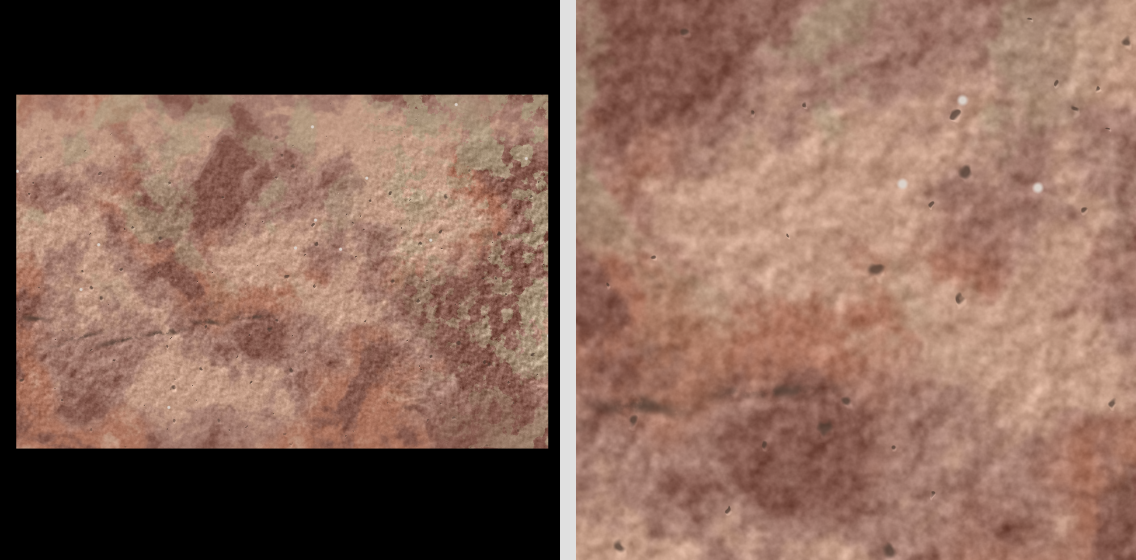
Left, the full canvas; right, a detail of the centre.
Reproduce this texture procedurally as a WebGL 1 fragment shader.

```glsl
precision highp float;
uniform vec2 u_resolution;

#define PANEL_MIN vec2(0.029, 0.199)
#define PANEL_MAX vec2(0.979, 0.831)
#define STAIN_SCALE 9.0
#define STAIN_CONTRAST 1.5
#define GRAIN_SCALE 210.0
#define GRAIN_AMOUNT 0.10
#define RELIEF_SCALE 75.0
#define RELIEF_AMOUNT 0.30
#define PIT_CELLS 38.0
#define PIT_DENSITY 0.16
#define GOUGES 6

const vec3 DARK_RUST = vec3(0.52, 0.35, 0.305);
const vec3 DUSTY_ROSE = vec3(0.64, 0.485, 0.435);
const vec3 WARM_CLAY = vec3(0.67, 0.45, 0.365);
const vec3 PALE_CLAY = vec3(0.76, 0.605, 0.52);
const vec3 LICHEN = vec3(0.67, 0.61, 0.50);
const vec3 PIT_BROWN = vec3(0.29, 0.22, 0.18);

float hash(vec2 p) {
  vec3 q = fract(vec3(p.xyx) * 0.1031);
  q += dot(q, q.yzx + 33.33);
  return fract((q.x + q.y) * q.z);
}

vec2 hash2(vec2 p) {
  return vec2(hash(p), hash(p + 71.7));
}

float noise(vec2 p) {
  vec2 i = floor(p), f = fract(p);
  f = f * f * (3.0 - 2.0 * f);
  return mix(mix(hash(i), hash(i + vec2(1.0, 0.0)), f.x),
             mix(hash(i + vec2(0.0, 1.0)), hash(i + vec2(1.0, 1.0)), f.x), f.y);
}

float fbm(vec2 p) {
  float sum = 0.0, amp = 0.5;
  for (int i = 0; i < 5; i++) {
    sum += amp * noise(p);
    p = mat2(0.8, 0.6, -0.6, 0.8) * p * 2.03 + 17.3;
    amp *= 0.5;
  }
  return sum / 0.97;
}

// Signed shading of a bumpy surface lit from the upper left
float relief(vec2 p) {
  vec2 toLight = vec2(-0.22, 0.28);
  vec2 q = p * RELIEF_SCALE;
  return fbm(q) - fbm(q + toLight);
}

// Small pits: x is the dark hollow, y the lit lower rim
vec2 pits(vec2 p) {
  vec2 cell = floor(p * PIT_CELLS), result = vec2(0.0);
  for (int y = -1; y <= 1; y++) {
    for (int x = -1; x <= 1; x++) {
      vec2 id = cell + vec2(float(x), float(y));
      float present = step(hash(id + 9.1), PIT_DENSITY);
      float radius = mix(0.05, 0.17, pow(hash(id + 4.7), 3.0));
      vec2 d = p * PIT_CELLS - id - hash2(id);
      d += 0.12 * (noise(p * 260.0) - 0.5);
      float hollow = 1.0 - smoothstep(0.4, 1.3, length(d) / radius);
      float rim = 1.0 - smoothstep(0.4, 1.3, length(d + vec2(-0.4, 1.0) * radius) / radius);
      result = max(result, present * vec2(hollow, rim));
    }
  }
  return result;
}

// Long shallow dents, slightly tilted: x is shadow, y is the lit lip
vec2 gouges(vec2 p) {
  vec2 result = vec2(0.0);
  for (int i = 0; i < GOUGES; i++) {
    float k = float(i);
    vec2 rnd = hash2(vec2(k, 3.0));
    vec2 d = p - vec2(0.06 + 0.078 * k, 0.375 + 0.075 * rnd.x);
    d.y -= mix(-0.2, 0.3, rnd.y) * d.x + 0.014 * (fbm(p * 38.0) - 0.5);
    vec2 size = vec2(mix(0.016, 0.042, rnd.y), 0.0045);
    float dent = exp(-dot(d / size, d / size));
    vec2 lip = (d + vec2(0.0, 0.009)) / size;
    result = max(result, vec2(dent, exp(-dot(lip, lip))));
  }
  return result * smoothstep(0.25, 0.6, fbm(p * 85.0));
}

vec3 weatheredClay(vec2 p) {
  float focus = 1.0 - 0.65 * smoothstep(0.14, 0.34, abs(p.y - 0.48));

  // Broad cloudy stains, paler to the upper left
  vec2 warp = vec2(fbm(p * 7.0), fbm(p * 7.0 + 40.0)) - 0.5;
  float stain = fbm(p * STAIN_SCALE + warp * 1.6 + 5.0);
  float tone = 0.52 + STAIN_CONTRAST * (stain - 0.5);
  tone += 0.24 * (0.46 - p.x) + 0.22 * (p.y - 0.5);
  tone += 0.12 * exp(-dot(p - vec2(0.5, 0.6), p - vec2(0.5, 0.6)) * 22.0);
  tone -= 0.18 * smoothstep(0.76, 0.83, p.y) * smoothstep(0.1, 0.35, p.x);
  tone += 0.35 * (fbm(p * 48.0) - 0.5);

  float warmth = smoothstep(0.42, 0.62, fbm(p * 6.0 + 23.0) + 0.35 * (0.46 - p.y));
  vec3 color = mix(DUSTY_ROSE, WARM_CLAY, warmth);
  color = mix(DARK_RUST, color, smoothstep(0.27, 0.50, tone));
  color = mix(color, PALE_CLAY, smoothstep(0.52, 0.74, tone));

  // Olive blotches above, crusty lichen along the right
  float blotch = smoothstep(0.57, 0.68, fbm(p * 15.0 + 61.0));
  blotch *= smoothstep(0.40, 0.58, p.y) * (1.0 - smoothstep(0.55, 0.7, p.x));
  float side = smoothstep(0.66, 0.98, p.x + 0.28 * (p.y - 0.5) + 0.5 * warp.x);
  float cover = fbm(p * 52.0 + 11.0) + 0.5 * (fbm(p * 14.0) - 0.5);
  float crust = side * smoothstep(0.50, 0.60, cover + 0.08 * side);
  color = mix(color, LICHEN, max(0.55 * blotch, 0.8 * crust));

  // Fine grain and raking light
  float grain = noise(p * GRAIN_SCALE) + 0.5 * noise(p * GRAIN_SCALE * 1.9) - 0.75;
  color += focus * (GRAIN_AMOUNT * grain + RELIEF_AMOUNT * (1.0 + side) * relief(p));

  // Pits, gouges and rare white flecks
  vec2 pit = pits(p) * focus, gouge = gouges(p);
  color += 0.10 * pit.y + 0.09 * gouge.y;
  color = mix(color, PIT_BROWN, max(0.7 * pit.x, 0.75 * gouge.x));
  vec2 fleckCell = floor(p * 24.0);
  vec2 fleck = fract(p * 24.0) - 0.2 - 0.6 * hash2(fleckCell + 31.0);
  float white = step(0.975, hash(fleckCell + 52.0));
  return mix(color, vec3(0.86, 0.82, 0.79), white * (1.0 - smoothstep(0.03, 0.10, length(fleck))));
}

void main() {
  vec2 p = gl_FragCoord.xy / u_resolution;
  vec2 inset = min(p - PANEL_MIN, PANEL_MAX - p) * u_resolution;
  vec2 edge = clamp(inset + 0.5, 0.0, 1.0);
  gl_FragColor = vec4(clamp(weatheredClay(p), 0.0, 1.0) * edge.x * edge.y, 1.0);
}
```
